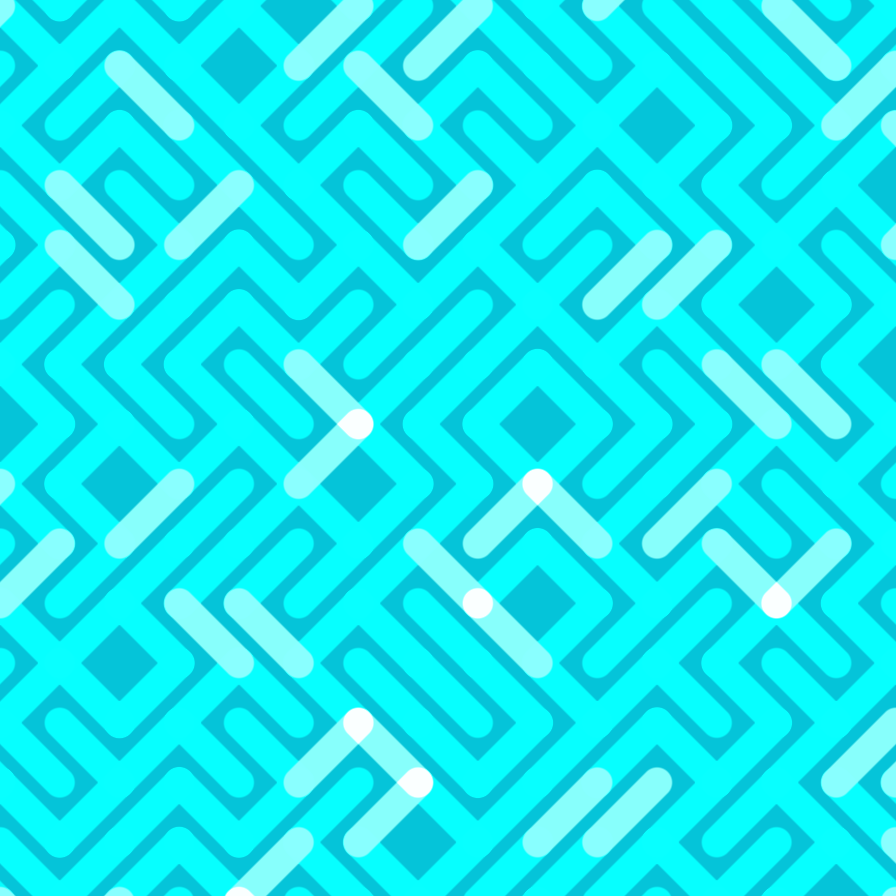
Write a three.js fragment shader that draws this pattern.

```glsl
#define CELLS 15.0
#define OFFSET vec2(0.0, 0.1)
#define RADIUS 0.252
#define EDGE 0.02
#define LIGHT_SHARE 0.19
#define SEED 17.0
#define GROUND vec3(0.02, 0.77, 0.85)
#define CYAN_GAIN vec3(0.004, 0.23, 0.15)
#define LIGHT_GAIN vec3(0.51, 0.23, 0.14)
#define BRIGHTEST vec3(0.98, 1.0, 1.0)

varying vec2 vUv;

// Two independent random values per cell
vec2 hash22(vec2 p) {
  vec3 q = fract(vec3(p.xyx) * vec3(0.1031, 0.1030, 0.0973));
  q += dot(q, q.yzx + 33.33);
  return fract((q.xx + q.yz) * q.zy);
}

// Distance to a round-capped stroke between two points
float capsule(vec2 p, vec2 a, vec2 b, float radius) {
  vec2 ab = b - a;
  float t = clamp(dot(p - a, ab) / dot(ab, ab), 0.0, 1.0);
  return length(p - a - ab * t) - radius;
}

void main() {
  vec2 p = vUv * CELLS + OFFSET;
  vec2 home = floor(p);
  vec3 color = GROUND;

  // Caps spill over cell borders, so gather the neighbours too
  for (int j = -1; j <= 1; j++) {
    for (int i = -1; i <= 1; i++) {
      vec2 cell = home + vec2(float(i), float(j));
      vec2 rnd = hash22(cell + SEED);

      // Each cell holds one of its two diagonals
      float flip = step(0.5, rnd.x);
      float d = capsule(p - cell, vec2(0.0, flip), vec2(1.0, 1.0 - flip), RADIUS);
      float cover = 1.0 - smoothstep(-EDGE, EDGE, d);

      // Strokes add light, so crossing pale ones turn white
      color += cover * mix(CYAN_GAIN, LIGHT_GAIN, step(rnd.y, LIGHT_SHARE));
    }
  }

  gl_FragColor = vec4(min(color, BRIGHTEST), 1.0);
}
```
